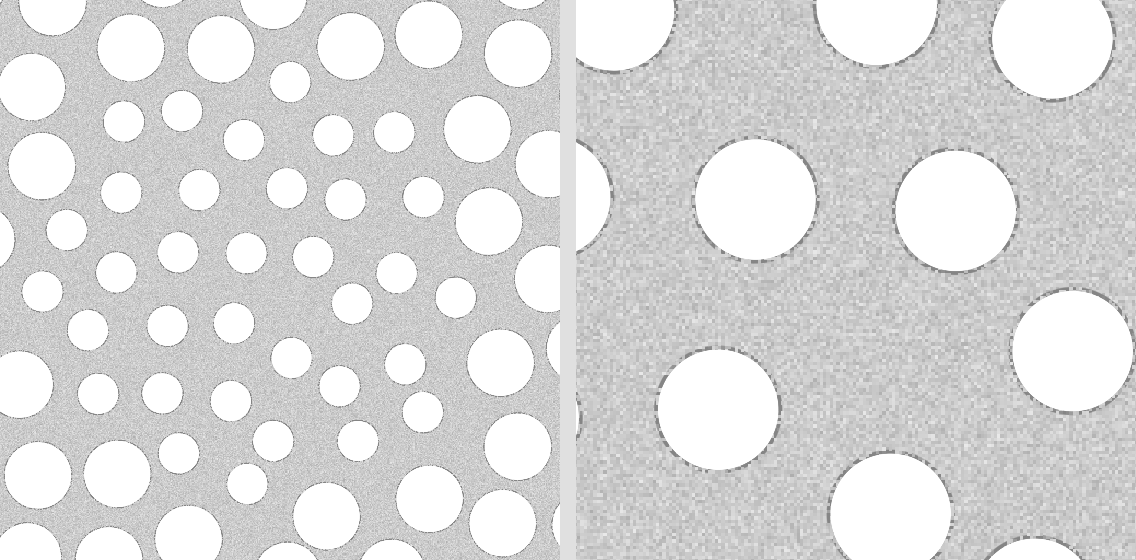
Left, the full canvas; right, a detail of the centre.
Give the GLSL for this pattern, as a WebGL 1 fragment shader.

```glsl
precision highp float;
uniform vec2 u_resolution;

#define CENTRE vec2(0.45, 0.5)
#define SMALL_COUNT 34.0
#define SMALL_RADIUS 0.0358
#define LARGE_RADIUS 0.0592
#define SMALL_STEP 0.00465
#define LARGE_STEP 0.0070
#define SMALL_JITTER 0.017
#define LARGE_JITTER 0.010
#define GRAINS 512.0
#define GREY 0.797
#define GRAIN_CONTRAST 0.085
#define RIM_GREY 0.52

const float GOLDEN_ANGLE = 2.39996;
const float TAU = 6.28319;

float hash(vec2 p) {
  vec3 q = fract(vec3(p.xyx) * 0.1031);
  q += dot(q, q.yzx + 33.33);
  return fract((q.x + q.y) * q.z);
}

// Centre of disc i on a jittered golden-angle spiral; the steps widen for large discs.
vec2 discCentre(float i, float large) {
  float area = SMALL_STEP * min(i, SMALL_COUNT)
             + large * LARGE_STEP * (i - SMALL_COUNT + 1.0);
  float angle = i * GOLDEN_ANGLE + 0.6;
  float turn = TAU * hash(vec2(i, 3.7));
  float shift = mix(SMALL_JITTER, LARGE_JITTER, large) * sqrt(hash(vec2(i, 9.2)));
  return CENTRE + sqrt(area) * vec2(cos(angle), sin(angle))
       + shift * vec2(cos(turn), sin(turn));
}

// Signed distance to the nearest disc: small ones inside, large ones around them.
float discDistance(vec2 p) {
  float nearest = 1.0;
  for (int n = 0; n < 112; n++) {
    float i = float(n) + 0.5;
    float large = step(SMALL_COUNT, i);
    float radius = mix(SMALL_RADIUS, LARGE_RADIUS, large);
    nearest = min(nearest, distance(p, discCentre(i, large)) - radius);
  }
  return nearest;
}

void main() {
  vec2 uv = gl_FragCoord.xy / u_resolution;
  float edge = discDistance(uv);

  // Fine bell-shaped grain
  vec2 cell = floor(uv * GRAINS);
  float grain = hash(cell) + hash(cell + 617.3) + hash(cell + 1291.7) - 1.5;
  float shade = GREY + GRAIN_CONTRAST * grain;

  // Broken dark rim just outside each disc
  float rim = 1.0 - smoothstep(0.35, 0.85, abs(edge * GRAINS - 0.6));
  float broken = smoothstep(0.35, 0.6, hash(cell + 2053.1));
  shade = mix(shade, RIM_GREY, rim * broken);

  // White discs with a narrow smooth edge
  float soft = 0.4 / min(u_resolution.x, u_resolution.y);
  shade = mix(1.0, shade, smoothstep(-soft, soft, edge));

  gl_FragColor = vec4(vec3(shade), 1.0);
}
```
